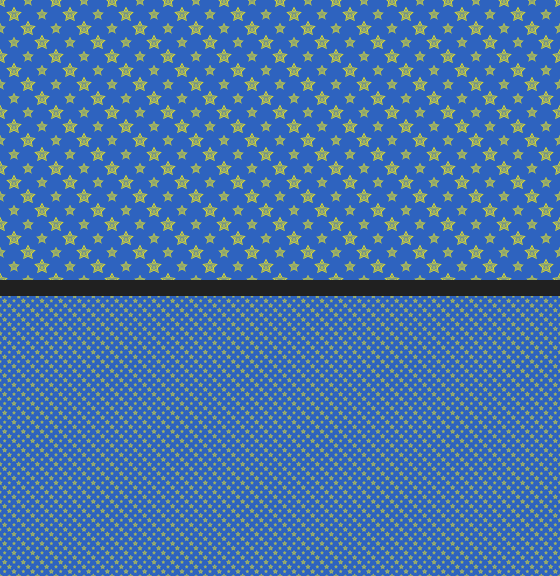
Top: one tile. Bottom: repeated 3 by 3.
A Shadertoy shader for this pattern:

```glsl
// Staggered yellow ringed stars on blue, large and small in alternating diagonals.

// Distance along the edge normal of a five-pointed star, tip up; the unit star's edge is at 0.4426.
float starReach(vec2 p) {
    float sector = 6.2831853 / 5.0;
    float angle = mod(atan(p.x, p.y) + 0.5 * sector, sector) - 0.5 * sector;
    vec2 folded = length(p) * vec2(cos(angle), abs(sin(angle)));
    return dot(folded, vec2(0.4426, 0.8967));
}

// Smoothed coverage of a solid star with the given tip radius.
float fillStar(float reach, float radius, float pixel) {
    return clamp((0.4426 * radius - reach) / pixel + 0.5, 0.0, 1.0);
}

void mainImage(out vec4 fragColor, in vec2 fragCoord) {
    // 40 by 20 half-steps; stars sit where column + row is even
    vec2 grid = fragCoord / iResolution.xy * vec2(40.0, 20.0);
    float pixel = 20.0 / iResolution.y;

    // Nearest star, found along the two diagonals
    vec2 diagonal = floor(0.5 * vec2(grid.x + grid.y, grid.x - grid.y) + 0.5);
    vec2 center = vec2(diagonal.x + diagonal.y, diagonal.x - diagonal.y);
    vec2 p = grid - center + vec2(0.0, 0.04);

    // Every second diagonal holds the large stars
    float radius = mod(diagonal.x, 2.0) < 0.5 ? 0.57 : 0.41;
    float reach = starReach(p);

    // Three nested yellow rings with blue gaps
    float ink = 0.0;
    for (int i = 0; i < 3; i++) {
        float outer = 1.0 - 0.4 * float(i);
        float inner = outer - 0.25 + 0.04 * float(i);
        ink += fillStar(reach, radius * outer, pixel) - fillStar(reach, radius * inner, pixel);
    }

    vec3 color = mix(vec3(0.18, 0.39, 0.75), vec3(0.93, 0.905, 0.135), clamp(ink, 0.0, 1.0));
    fragColor = vec4(color, 1.0);
}
```
